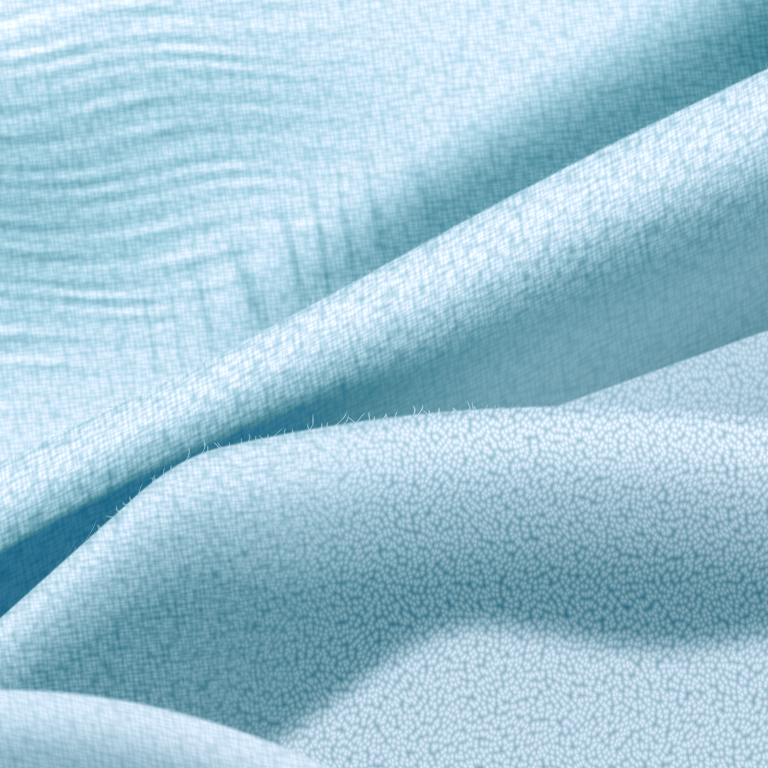
This texture is drawn by a WebGL 1 fragment shader. Its source:

```glsl
precision highp float;
// Soft folds of pale blue woven cloth with a pebbled nap and stray fibres.
uniform vec2 u_resolution;

#define EDGE_SOFT 0.0025
#define THREADS 200.0
#define WEAVE_DEPTH 0.15
#define NAP_CELLS 150.0
#define NAP_DEPTH 0.25
#define RIPPLE_FREQ 195.0
#define RIPPLE_DEPTH 0.05
#define FIBRE_CELLS 95.0
#define FIBRE_LIGHT 0.22

vec2 hash2(vec2 p) {
  vec3 q = fract(vec3(p.xyx) * vec3(0.1031, 0.1030, 0.0973));
  q += dot(q, q.yzx + 33.33);
  return fract((q.xx + q.yz) * q.zy);
}

// Distance to the nearest scattered cell centre.
float cellular(vec2 p) {
  vec2 cell = floor(p), f = fract(p);
  float nearest = 2.0;
  for (int j = -1; j <= 1; j++)
    for (int i = -1; i <= 1; i++) {
      vec2 o = vec2(float(i), float(j));
      vec2 d = o + hash2(cell + o) - f;
      nearest = min(nearest, dot(d, d));
    }
  return sqrt(nearest);
}

float smoothMin(float a, float b, float k) {
  float h = clamp(0.5 + 0.5 * (b - a) / k, 0.0, 1.0);
  return mix(b, a, h) - k * h * (1.0 - h);
}

float cover(float depth) { return smoothstep(-EDGE_SOFT, EDGE_SOFT, depth); }

float spot(vec2 p, vec2 centre, vec2 size) {
  vec2 d = (p - centre) / size;
  return exp(-dot(d, d));
}

// Uneven crossed threads: cells stretched along each direction.
float weave(vec2 p, float slope) {
  vec2 q = vec2(p.x + 0.15 * p.y, p.y - slope * p.x) + 2.0;
  float warp = cellular(q * vec2(THREADS, 0.2 * THREADS));
  float weft = cellular(q * vec2(0.25 * THREADS, THREADS));
  return 0.9 - warp - weft;
}

// Thin curled fibres standing on an edge, at height h above it.
float fibres(float x, float h) {
  float sum = 0.0;
  for (int i = -2; i <= 2; i++) {
    float cell = floor(x * FIBRE_CELLS) + float(i);
    vec2 r = hash2(vec2(cell, 7.0));
    float root = (cell + r.x) / FIBRE_CELLS;
    float bend = (r.y - 0.5) * 1.6 * h + 0.004 * sin(h * 170.0 + r.x * 20.0);
    float size = 0.005 + 0.022 * r.x * r.y;
    sum += (1.0 - smoothstep(0.0003, 0.0016, abs(x - root - bend)))
         * (1.0 - smoothstep(size * 0.5, size, h));
  }
  return min(sum, 1.0) * step(-0.002, h);
}

// Rear cloth: ripples on the left, a shaded roll along the diagonal.
float rearCloth(vec2 p, float h) {
  float tone = 0.92 - 0.17 * spot(p, vec2(0.0, 0.73), vec2(0.25, 0.18));
  tone -= 0.08 * spot(p, vec2(0.30, 0.86), vec2(0.20, 0.09));
  tone += 0.05 * spot(p, vec2(0.0, 0.98), vec2(0.08, 0.06));
  float bend = p.y - 0.10 * p.x + 0.012 * sin(p.x * 13.0 + p.y * 9.0);
  float ripple = sin(bend * RIPPLE_FREQ + 1.5 * sin(bend * 41.0 + p.x * 6.0))
               + 0.5 * sin(bend * 317.0 + p.x * 17.0);
  ripple *= 0.8 + 0.3 * sin(p.x * 31.0 + p.y * 47.0);
  tone += RIPPLE_DEPTH * ripple * (1.0 - smoothstep(0.22, 0.55, p.x)) * smoothstep(0.0, 0.15, h);
  float reach = 0.07 + 0.13 * p.x;
  float shade = (1.0 - smoothstep(0.10 * reach, reach, h)) * smoothstep(0.18, 0.58, p.x);
  tone = mix(tone, 0.67 - 0.11 * p.x, shade);
  tone -= 0.08 * spot(p, vec2(1.02, 0.98), vec2(0.09, 0.08));
  float crease = pow(0.5 + 0.5 * sin(p.x * 125.0 + p.y * 28.0 + 2.0 * sin(p.x * 29.0)), 6.0);
  tone -= 0.11 * crease * spot(vec2(p.x, h), vec2(0.38, 0.07), vec2(0.18, 0.07));
  return tone + 0.6 * WEAVE_DEPTH * weave(p, 0.1);
}

// Diagonal roll, then the hollow beneath it.
float diagonalRoll(vec2 p, float d) {
  float width = min(0.115 - 0.12 * p.x + 0.32 * p.x * p.x, 0.115 + 0.06 * p.x);
  float tone = 0.87 + 0.05 * smoothstep(0.0, 0.2 * width, d);
  tone -= 0.27 * smoothstep(0.32 * width, 1.05 * width, d);
  float hollow = mix(0.42, 0.59, smoothstep(0.25, 0.72, p.x));
  hollow += 0.04 * smoothstep(0.0, 0.08, d - width) * smoothstep(0.35, 0.55, p.x);
  hollow -= 0.06 * smoothstep(0.25, 0.36, d) * smoothstep(0.6, 1.0, p.x);
  float softness = 0.008 + 0.06 * p.x * p.x;
  float inHollow = smoothstep(width - softness, width + softness, d);
  return mix(tone, hollow, inHollow) + WEAVE_DEPTH * weave(p, 0.5) * (1.0 - 0.65 * inHollow);
}

// Front fold, curving into shadow and out onto the lit floor.
float frontFold(vec2 p, float d, float nap) {
  float spread = mix(0.55, 1.0, smoothstep(0.0, 0.45, p.x));
  float tone = 0.84 + 0.06 * smoothstep(0.0, 0.02, d);
  tone -= 0.19 * smoothstep(0.03, 0.15, d / spread);
  tone -= 0.14 * smoothstep(0.13, 0.24, d / spread);
  float rim = smoothMin(0.72 * p.x - 0.227, 0.168 + 0.014 * cos((p.x - 0.62) * 13.0), 0.04);
  float lit = smoothstep(-0.03, 0.025, rim - p.y);
  tone = mix(tone, 0.83, lit);
  float rough = smoothstep(0.25, 0.55, p.x + 0.4 * (0.3 - p.y));
  float surface = mix(WEAVE_DEPTH * weave(p, 0.1), NAP_DEPTH * nap, mix(0.2, 1.0, rough));
  return tone + surface;
}

void main() {
  vec2 p = gl_FragCoord.xy / u_resolution;
  float nap = 0.42 - cellular(p * NAP_CELLS * vec2(1.15, 0.9) + 0.4 * sin(p.yx * 60.0));

  // Upper edges of the folds, from back to front.
  float rollEdge = 0.398 + 0.513 * p.x - 0.006 * sin(p.x * 6.28);
  float sideEdge = 0.473 + 0.36 * (p.x - 0.73);
  float crest = p.x - 0.75;
  float frontEdge = smoothMin(0.195 + 0.9 * p.x, 0.471 - 0.25 * crest * crest, 0.035);
  float cornerEdge = 0.102 - 0.55 * p.x * p.x;

  float tone = rearCloth(p, p.y - rollEdge);
  tone += 0.3 * FIBRE_LIGHT * fibres(p.x, (p.y - rollEdge) * 2.0);
  tone = mix(tone, diagonalRoll(p, rollEdge - p.y), cover(rollEdge - p.y));
  float side = 0.82 - 0.6 * max(sideEdge - p.y - 0.03, 0.0) + NAP_DEPTH * nap * 0.7;
  tone = mix(tone, side, cover(sideEdge - p.y) * smoothstep(0.70, 0.74, p.x));
  float hairy = smoothstep(0.05, 0.15, p.x) * (1.0 - smoothstep(0.55, 0.72, p.x));
  tone += FIBRE_LIGHT * hairy * fibres(p.x, p.y - frontEdge);
  tone = mix(tone, frontFold(p, frontEdge - p.y, nap), cover(frontEdge - p.y));
  float d = cornerEdge - p.y;
  float corner = 0.90 - 0.20 * smoothstep(0.015, 0.10, d) + 0.5 * WEAVE_DEPTH * weave(p, -0.2);
  tone = mix(tone, corner, smoothstep(-0.004, 0.004, d));

  // Tint: deeper tones lose red first, the deepest turn bluer, the upper left leans to cyan.
  float deep = 1.0 - smoothstep(0.42, 0.52, tone);
  vec3 colour = vec3(0.20 + 1.32 * (tone - 0.43), tone, tone + 0.065 + 0.06 * deep);
  float cyan = smoothstep(-0.3, 0.6, p.y - 0.6 * p.x) * (1.0 - smoothstep(0.80, 0.98, tone));
  colour += cyan * vec3(-0.05, 0.015, 0.015);
  gl_FragColor = vec4(clamp(colour, 0.0, 1.0), 1.0);
}
```
